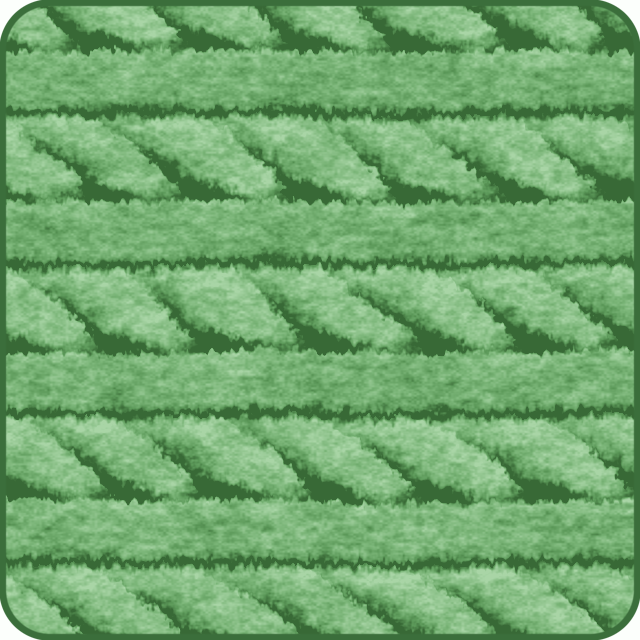
This pattern is drawn by a Shadertoy shader. Its source:

```glsl
const vec3 SHADOW = vec3(0.22, 0.41, 0.21);
const vec3 DEEP = vec3(0.36, 0.60, 0.35);
const vec3 WOOL = vec3(0.48, 0.71, 0.47);
const vec3 LIGHT = vec3(0.61, 0.80, 0.60);
const vec3 FRAME = vec3(0.23, 0.43, 0.23);
const vec3 PAPER = vec3(0.99, 1.0, 0.99);

const float ROW_PITCH = 0.2345;     // one cable plus one flat rib
const float ROW_START = 0.180;      // top of the first full cable
const float CABLE_SHARE = 0.565;    // part of a row taken by the cable
const float STRAND_PITCH = 0.163;
const float STRAND_START = 0.134;
const float ROW_SLIP = 0.020;       // sideways shift between cables
const float FUZZ = 0.013;
const float GRAIN = 0.85;
const float FRAME_WIDTH = 0.0095;
const float CORNER_RADIUS = 0.078;

float hash(vec2 p) {
    vec3 q = fract(vec3(p.xyx) * 0.1031);
    q += dot(q, q.yzx + 33.33);
    return fract((q.x + q.y) * q.z);
}

float noise(vec2 p) {
    vec2 i = floor(p), f = fract(p);
    f = f * f * (3.0 - 2.0 * f);
    return mix(mix(hash(i), hash(i + vec2(1, 0)), f.x),
               mix(hash(i + vec2(0, 1)), hash(i + vec2(1, 1)), f.x), f.y);
}

// Short matted fibres, longer across than down, centred on zero
float fibres(vec2 p) {
    float sum = 0.0, weight = 0.42;
    vec2 freq = vec2(55.0, 110.0);
    for (int i = 0; i < 3; i++) {
        sum += weight * (noise(p * freq + float(i) * 17.3) - 0.5);
        freq *= vec2(2.1, 1.75);
        weight *= 0.85;
    }
    return sum;
}

// Twisted strands; v runs from 0 at the top edge to 1 at the bottom
float cableTone(float x, float v, float row) {
    float start = STRAND_START + ROW_SLIP * sin(1.5 * row - 0.8);
    float u = (x - start) / STRAND_PITCH;
    u += 0.22 * (noise(vec2(x * 9.0, row * 5.0 + v * 1.5)) - 0.5);
    u -= 1.05 * pow(clamp(v, 0.0, 1.0), 0.75) - 0.85;
    float s = fract(u);
    float edge = smoothstep(0.91, 1.0, s);
    float cleft = max(exp(-s / mix(0.10, 0.19, v)), edge);
    float depth = smoothstep(0.12, 0.62, v) * mix(0.8, 1.1, noise(vec2(x * 8.0, row * 7.0)));
    float lift = smoothstep(0.0, 0.6, s) * (1.0 - edge);
    float scallop = 0.085 * cos(6.2832 * (s - 0.1));
    float underside = smoothstep(0.76, 1.0, v + scallop);
    float crown = 0.14 * (1.0 - smoothstep(0.0, 0.35, v));
    return 0.63 + crown + 0.24 * lift - cleft * mix(0.12, 0.85, depth) - 0.85 * underside;
}

float ribTone(vec2 p, float v) {
    float streak = noise(p * vec2(14.0, 120.0)) - 0.5;
    float crown = 0.20 * (1.0 - smoothstep(0.0, 0.35, v));
    return 0.62 + crown + 0.20 * streak - 0.38 * smoothstep(0.72, 1.0, v);
}

float knitTone(vec2 p) {
    // Torn edges and a slow sag of the rows
    vec2 fuzz = vec2(noise(p * vec2(90.0, 130.0)), noise(p * vec2(130.0, 60.0) + 40.0)) - 0.5;
    fuzz += 0.6 * (vec2(noise(p * 260.0 + 9.0), noise(p * vec2(290.0, 150.0) + 71.0)) - 0.5);
    float sag = 0.010 * (noise(p * vec2(5.0, 4.0) + 3.0) - 0.5);
    vec2 q = p + FUZZ * fuzz + vec2(0.0, sag);

    float r = (q.y - ROW_START) / ROW_PITCH;
    float row = floor(r), f = r - row;
    float cable = cableTone(q.x, f / CABLE_SHARE, row);
    float rib = ribTone(p, (f - CABLE_SHARE) / (1.0 - CABLE_SHARE));
    float tone = mix(cable, rib, smoothstep(CABLE_SHARE - 0.012, CABLE_SHARE + 0.03, f));

    // Dark seam between a rib and the cable below it
    float seam = min(f, 1.0 - f) / 0.030;
    tone -= 0.85 * exp(-seam * seam);

    float patches = 0.22 * (noise(p * vec2(16.0, 24.0) + 5.0) - 0.5);
    float body = smoothstep(-0.25, 0.5, tone);
    return max(tone, -0.1) + (GRAIN * fibres(p) + patches) * mix(0.3, 1.0, body);
}

vec3 woolColour(float tone) {
    float t = clamp(tone, 0.0, 1.15) * 3.0;
    vec3 c = mix(SHADOW, DEEP, clamp(t, 0.0, 1.0));
    c = mix(c, WOOL, clamp(t - 1.0, 0.0, 1.0));
    return mix(c, LIGHT, clamp(t - 2.0, 0.0, 1.4));
}

float roundedBox(vec2 p, float halfSize, float radius) {
    vec2 d = abs(p) - halfSize + radius;
    return length(max(d, 0.0)) + min(max(d.x, d.y), 0.0) - radius;
}

void mainImage(out vec4 fragColor, in vec2 fragCoord) {
    vec2 uv = fragCoord / iResolution.xy;
    float pixel = 1.0 / min(iResolution.x, iResolution.y);
    vec3 colour = woolColour(knitTone(vec2(uv.x, 1.0 - uv.y)));

    // Rounded frame
    float d = roundedBox(uv - 0.5, 0.5, CORNER_RADIUS);
    colour = mix(colour, FRAME, smoothstep(-pixel, pixel, d + FRAME_WIDTH));
    colour = mix(colour, PAPER, smoothstep(0.0, 1.5 * pixel, d));
    fragColor = vec4(colour, 1.0);
}
```
